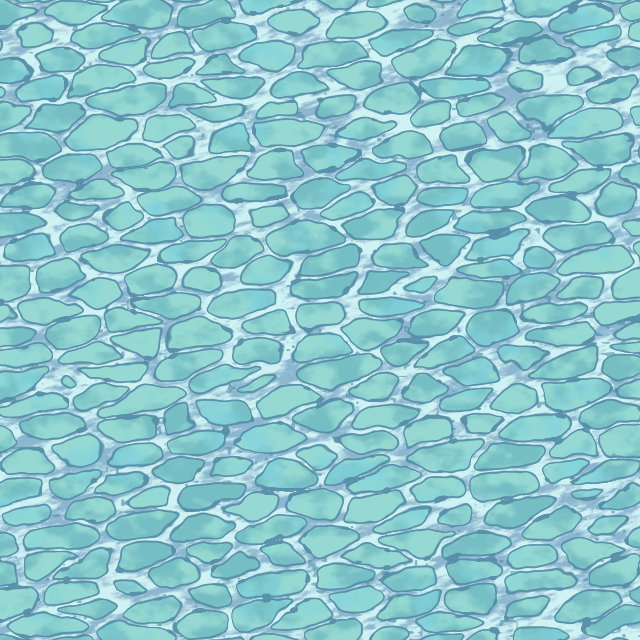
Write a Shadertoy shader that draws this texture.

```glsl
// Teal pebble-like cells in a pale, streaked web, each ringed by a thin slate line.
// A sheared, stretched Voronoi pattern gives rounded cells; its gradient turns
// the border field into canvas distances, and value noise colours both parts.

const vec2 CELL_COUNT = vec2(10.5, 24.0);
const float TILT = 0.13;
const float LINE_HALF_WIDTH = 0.0015;

const vec3 CELL_DEEP  = vec3(0.46, 0.745, 0.765);
const vec3 CELL_LIGHT = vec3(0.585, 0.85, 0.825);
const vec3 CELL_CYAN  = vec3(0.51, 0.83, 0.87);
const vec3 WEB_PALE   = vec3(0.81, 0.95, 0.95);
const vec3 WEB_SHADE  = vec3(0.55, 0.71, 0.81);
const vec3 LINE_SLATE = vec3(0.33, 0.55, 0.655);

float hash(vec2 p) {
    vec3 a = fract(p.xyx * vec3(0.1031, 0.1030, 0.0973));
    a += dot(a, a.yzx + 33.33);
    return fract((a.x + a.y) * a.z);
}

float noise(vec2 p) {
    vec2 i = floor(p), f = fract(p);
    vec2 u = f * f * (3.0 - 2.0 * f);
    float low = mix(hash(i), hash(i + vec2(1, 0)), u.x);
    float high = mix(hash(i + vec2(0, 1)), hash(i + vec2(1, 1)), u.x);
    return mix(low, high, u.y);
}

float fbm(vec2 p) {
    float sum = 0.0, weight = 0.533;
    for (int i = 0; i < 4; i++) {
        sum += weight * noise(p);
        p = mat2(1.6, 1.2, -1.2, 1.6) * p + 17.3;
        weight *= 0.5;
    }
    return sum;
}

// Jittered brick layout of the cell centres
vec2 cellCentre(vec2 id, float jitter) {
    vec2 random = vec2(hash(id + 41.0), hash(id + 87.5)) - 0.5;
    return id + vec2(0.5 * mod(id.y, 2.0), 0.0) + 0.5 + jitter * random;
}

// Rounded distance to the cell border (x) and its gradient (yz)
vec3 cellBorder(vec2 q, float jitter, float sharpness, out vec2 cellId) {
    vec2 base = floor(q), nearest = vec2(0.0);
    float best = 1e5;
    for (int y = -2; y <= 2; y++)
    for (int x = -2; x <= 2; x++) {
        vec2 id = base + vec2(x, y);
        vec2 r = cellCentre(id, jitter) - q;
        if (dot(r, r) < best) {
            best = dot(r, r);
            nearest = r;
            cellId = id;
        }
    }
    float sum = 0.0;
    vec2 gradient = vec2(0.0);
    for (int y = -2; y <= 2; y++)
    for (int x = -2; x <= 2; x++) {
        vec2 id = cellId + vec2(x, y);
        if (x == 0 && y == 0) continue;
        vec2 r = cellCentre(id, jitter) - q;
        vec2 normal = normalize(r - nearest);
        float weight = exp(-sharpness * dot(0.5 * (r + nearest), normal));
        sum += weight;
        gradient -= weight * normal;
    }
    return vec3(-log(sum) / sharpness, gradient / sum);
}

vec3 cellColor(vec2 p, float tone) {
    float mottle = fbm(p * vec2(24.0, 34.0)) + 0.22 * (tone - 0.5);
    mottle += 0.2 * (fbm(p * 4.0 + 9.0) - 0.5);
    vec3 color = mix(CELL_DEEP, CELL_LIGHT, smoothstep(0.3, 0.62, mottle));
    float glint = smoothstep(0.56, 0.8, fbm(p * 15.0 + 60.0));
    return mix(color, CELL_CYAN, 0.75 * glint);
}

vec3 webColor(vec2 p, float underside) {
    vec2 along = vec2(p.x + 0.3 * p.y, p.y - 0.3 * p.x);
    float streak = 0.6 * fbm(along * vec2(22.0, 60.0)) + 0.4 * fbm(along * vec2(60.0, 170.0) + 5.0);
    float shade = smoothstep(0.40, 0.66, streak + 0.04 * underside);
    vec3 color = mix(WEB_PALE, WEB_SHADE, shade);
    float speck = smoothstep(0.74, 0.86, noise(p * vec2(120.0, 170.0)));
    speck *= smoothstep(0.5, 0.65, noise(p * 24.0 + 31.0));
    return mix(color, LINE_SLATE, 0.6 * speck);
}

void mainImage(out vec4 fragColor, in vec2 fragCoord) {
    vec2 p = fragCoord / iResolution.y;
    float pixel = 1.0 / iResolution.y;

    // Stretched, tilted cell space with gently bent borders
    mat2 toCells = mat2(CELL_COUNT.x, -TILT * CELL_COUNT.y, 0.0, CELL_COUNT.y);
    vec2 bend = vec2(noise(p * 32.0), noise(p * 32.0 + 70.0)) - 0.5;
    vec2 cellId;
    vec3 border = cellBorder(toCells * p + 0.2 * bend + 20.0, 0.75, 15.0, cellId);

    // Cell outline, measured in canvas units
    float size = hash(cellId + 5.0);
    float inset = mix(0.035, 0.115, size) + 0.09 * step(0.9, size);
    inset += 0.06 * (noise(p * 85.0) - 0.5);
    vec2 slope = border.yz * toCells;
    float depth = (border.x - inset) / max(length(slope), 6.0);

    // Web, cells, then the line with occasional ink blots
    float underside = slope.y / max(length(slope), 6.0);
    vec3 color = webColor(p, underside);
    color = mix(color, cellColor(p, hash(cellId + 13.0)), smoothstep(-pixel, pixel, depth));
    float blot = smoothstep(0.76, 0.92, noise(p * vec2(48.0, 64.0) + 12.0));
    float halfWidth = LINE_HALF_WIDTH + 0.003 * blot;
    float line = 1.0 - smoothstep(-0.7 * pixel, 0.7 * pixel, abs(depth) - halfWidth);
    color = mix(color, LINE_SLATE, 0.93 * line);

    fragColor = vec4(color, 1.0);
}
```
